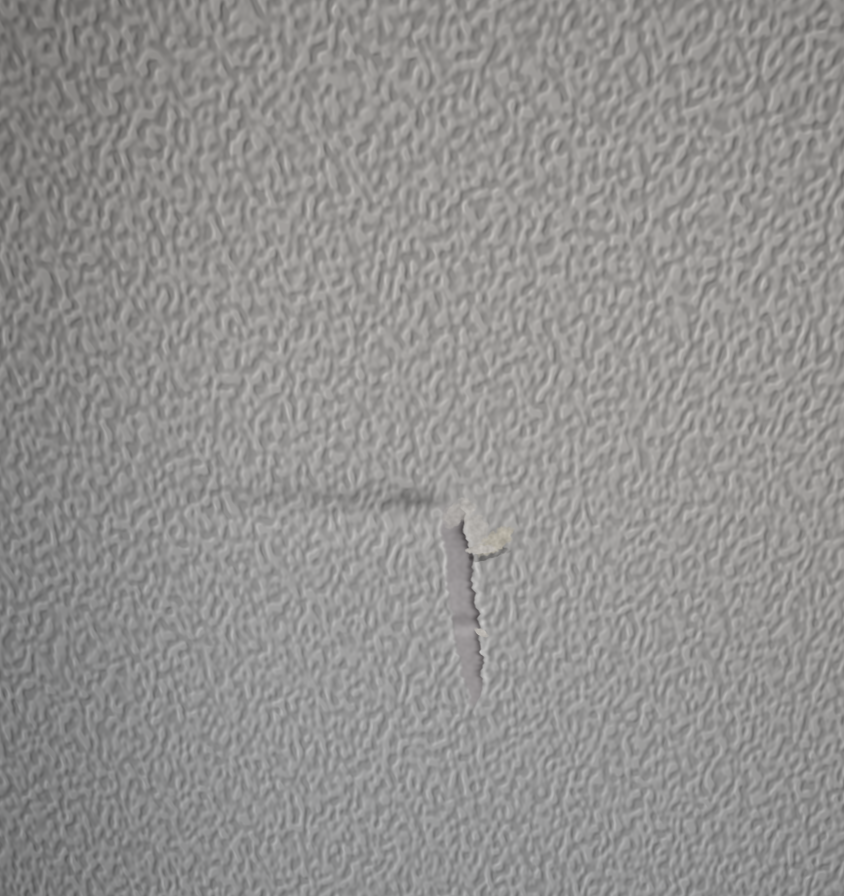
This texture is drawn by a WebGL 2 fragment shader. Its source:

```glsl
#version 300 es
precision highp float;
// Embossed wall covering with a narrow vertical tear, curled paper and a faint crease.
// Two crossed layers of gradient noise form short pebbly ridges, lit by their slope;
// the tear lies between two curves, and ragged ellipses form the loose paper.
uniform vec2 u_resolution;
out vec4 fragColor;

const float GRAIN_FREQ = 132.0;     // grain cells per canvas height, at the bottom
const float GRAIN_SHRINK = 40.0;    // how many fewer at the top
const float GRAIN_STRETCH = 0.72;   // below one makes the ridges upright
const float RELIEF = 0.150;         // strength of grain shading
const float RIDGE_TONE = 0.075;     // ridges lighter than grooves
const vec2 LIGHT_DIR = vec2(-0.84, 0.54);
const vec2 GLOW_CENTRE = vec2(0.54, 0.49);
const float GLOW_LEVEL = 0.612;
const float VIGNETTE = 0.20;
const float TEAR_BOTTOM = 0.208;
const float TEAR_TOP = 0.438;
const vec3 WARM = vec3(1.012, 0.998, 0.982);
const vec3 COOL = vec3(0.997, 1.000, 1.003);
const vec3 BACKING = vec3(0.600, 0.585, 0.590);
const vec3 PAPER = vec3(0.72, 0.705, 0.685);
const vec3 CREAM = vec3(0.70, 0.68, 0.63);

vec2 hash2(vec2 p) {
  vec3 a = fract(vec3(p.xyx) * vec3(0.1031, 0.1030, 0.0973));
  a += dot(a, a.yzx + 33.33);
  return fract((a.xx + a.yz) * a.zy) * 2.0 - 1.0;
}

float corner(vec2 cell, vec2 f, vec2 o) {
  return dot(normalize(hash2(cell + o) + 0.001), f - o);
}

float noise(vec2 p) {
  p += 200.0;
  vec2 i = floor(p), f = fract(p);
  vec2 u = f * f * f * (f * (f * 6.0 - 15.0) + 10.0);
  float low = mix(corner(i, f, vec2(0, 0)), corner(i, f, vec2(1, 0)), u.x);
  float high = mix(corner(i, f, vec2(0, 1)), corner(i, f, vec2(1, 1)), u.x);
  return mix(low, high, u.y);
}

vec2 turn(vec2 p, float angle) {
  float c = cos(angle), s = sin(angle);
  return vec2(c * p.x + s * p.y, c * p.y - s * p.x);
}

// Rounded short ridges, coarser towards the top.
float grainHeight(vec2 p) {
  float freq = GRAIN_FREQ - GRAIN_SHRINK * p.y;
  vec2 q = vec2((p.x - 0.47) * freq, (freq + 0.5 * GRAIN_SHRINK * p.y) * p.y * GRAIN_STRETCH);
  q += 0.35 * vec2(noise(q * 0.3), noise(q * 0.3 + 57.0));
  float n = noise(turn(q, 0.5)) + noise(turn(q, -0.55) + 71.0);
  return smoothstep(-0.62, 0.55, n);
}

// Coverage of a ragged, rotated ellipse of loose paper.
float flake(vec2 p, vec2 centre, vec2 size, float angle) {
  vec2 d = turn(p - centre, angle) / size;
  float edge = length(d) + 0.40 * noise(p * 110.0) + 0.20 * noise(p * 240.0);
  return 1.0 - smoothstep(0.75, 1.15, edge);
}

float band(float x, float width) {
  return exp(-x * x / (width * width));
}

void main() {
  vec2 p = gl_FragCoord.xy / u_resolution.y;

  // Broad room light, falling off most at the left edge
  vec2 away = p - GLOW_CENTRE;
  float light = GLOW_LEVEL - VIGNETTE * dot(away, away);
  light -= 0.055 * smoothstep(0.32, 0.0, p.x);
  light += 0.010 * noise(p * 3.0);

  // Crease running left from the top of the tear
  float creaseY = 0.443 + 0.012 * smoothstep(0.4, 0.1, p.x);
  float reach = smoothstep(0.08, 0.46, p.x) * smoothstep(0.505, 0.47, p.x);
  light -= 0.060 * reach * band(p.y - creaseY, 0.016);
  light += 0.025 * reach * band(p.y - creaseY + 0.033, 0.020);
  light -= 0.09 * band(length((p - vec2(0.468, 0.443)) * vec2(0.4, 1.6)), 0.012);

  // Grain relief
  vec2 stepVec = LIGHT_DIR * 0.0017;
  float h = grainHeight(p);
  float slope = grainHeight(p - stepVec) - grainHeight(p + stepVec);
  float strength = mix(0.85, 1.12, smoothstep(0.2, 0.9, p.y));
  float calm = band(length((p - vec2(0.520, 0.425)) * vec2(1.0, 1.3)), 0.042);
  strength *= 1.0 - 0.55 * calm;
  float shade = light + strength * (RELIEF * slope + RIDGE_TONE * (h - 0.52));
  shade += 0.03 * calm;
  vec3 color = shade * mix(COOL, WARM, smoothstep(0.1, 0.8, p.y + 0.4 * p.x - 0.1));

  // Tear between its left and right edges
  float t = (p.y - TEAR_BOTTOM) / (TEAR_TOP - TEAR_BOTTOM);
  float tc = clamp(t, 0.0, 1.0);
  float jag = 0.005 * noise(vec2(3.3, p.y * 70.0)) + 0.004 * noise(vec2(9.4, p.y * 170.0));
  float left = 0.527 - 0.062 * tc + 0.028 * tc * tc + 0.8 * jag;
  float right = 0.547 - 0.031 * tc - 0.021 * exp(-12.0 * tc) + jag * smoothstep(0.0, 0.2, tc);
  float span = smoothstep(-0.01, 0.05, t) * smoothstep(1.03, 0.93, t);
  float inside = smoothstep(-0.003, 0.003, p.x - left);
  inside *= smoothstep(-0.0015, 0.0015, right - p.x) * span;
  color += 0.10 * span * band(p.x - right - 0.004, 0.0035);
  color += 0.06 * span * band(p.x - left + 0.002, 0.003);
  vec3 cavity = BACKING + 0.05 * noise(p * vec2(90.0, 45.0)) + 0.03 * noise(p * 170.0);
  cavity -= 0.22 * band(p.x - right, 0.0050) * smoothstep(0.0, 0.25, t);
  cavity -= 0.09 * band(p.y - 0.400, 0.022) * smoothstep(left, right, p.x);
  cavity += 0.05 * band(p.y - 0.296, 0.006) - 0.06 * band(p.y - 0.310, 0.007);
  color = mix(color, cavity, inside);

  // Loose paper, with shadows cast under the curled flap
  float fleck = 0.09 * noise(p * 120.0) + 0.06 * noise(p * 260.0);
  color -= 0.17 * flake(p, vec2(0.544, 0.381), vec2(0.024, 0.006), 0.25);
  color = mix(color, PAPER + fleck, 0.65 * flake(p, vec2(0.512, 0.428), vec2(0.022, 0.011), 0.7));
  color = mix(color, PAPER + fleck, 0.65 * flake(p, vec2(0.532, 0.407), vec2(0.013, 0.022), 0.2));
  color = mix(color, CREAM + fleck, 0.9 * flake(p, vec2(0.553, 0.396), vec2(0.025, 0.010), 0.65));
  color = mix(color, PAPER + fleck, flake(p, vec2(0.538, 0.387), vec2(0.016, 0.005), 0.1));
  color = mix(color, PAPER + fleck, flake(p, vec2(0.537, 0.294), vec2(0.009, 0.004), -0.5));
  fragColor = vec4(clamp(color, 0.0, 1.0), 1.0);
}
```
